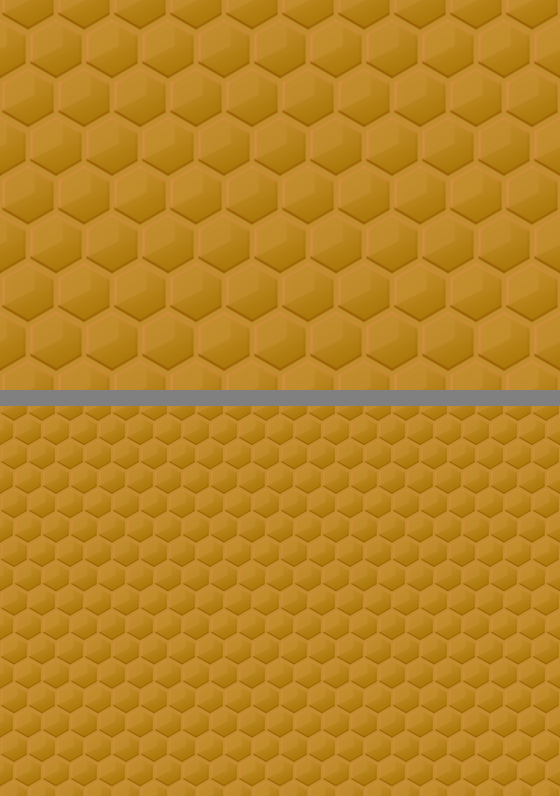
Top, the tile; bottom, the same tile 2 across and 2 down.
Write a WebGL 2 fragment shader that draws this pattern.

```glsl
#version 300 es
precision highp float;
// Honeycomb of 10 by 8 staggered wax cells with flat walls between them.
// Each cell is a hexagon distance with a sloped gradient, a soft sheen facet
// and six rim lines, lit at the left and top and shaded below.

uniform vec2 u_resolution;
out vec4 outColor;

const vec2 CELLS = vec2(10.0, 8.0);
const float ROW_PITCH = 0.8660254;   // row spacing, in cell widths
const float APOTHEM = 0.456;         // half width of a cell opening
const float RIM_WIDTH = 0.042;

const vec3 WALL = vec3(0.755, 0.550, 0.170);
const vec3 SHEEN = vec3(0.760, 0.555, 0.178);
const vec3 HONEY = vec3(0.725, 0.520, 0.120);
const vec3 DEEP = vec3(0.680, 0.480, 0.045);
const vec3 RIM_LIGHT = vec3(0.835, 0.550, 0.265);
const vec3 RIM_DARK = vec3(0.600, 0.360, 0.010);

// Light on the edges, counterclockwise from the right one.
const float EDGE_LIGHT[6] = float[6](-0.22, 0.55, 0.60, 1.0, -1.0, -0.75);

float hash(vec2 p) {
    vec3 q = fract(p.xyx * vec3(0.1031, 0.1030, 0.0973));
    q += dot(q, q.yzx + 33.33);
    return fract((q.x + q.y) * q.z);
}

float hexRadius(vec2 p) {
    p = abs(p);
    return max(p.x, dot(p, vec2(0.5, ROW_PITCH)));
}

// Nearest centre of a rectangular lattice that starts at the given point.
vec2 latticeCentre(vec2 p, vec2 start) {
    vec2 period = vec2(1.0, 2.0 * ROW_PITCH);
    return start + period * floor((p - start) / period + 0.5);
}

vec2 cellCentre(vec2 p) {
    vec2 a = latticeCentre(p, vec2(0.5, 0.0));
    vec2 b = latticeCentre(p, vec2(0.0, ROW_PITCH));
    return hexRadius(p - a) < hexRadius(p - b) ? a : b;
}

// Hollow of a cell: darker to the lower right, with a sheen at the upper left.
vec3 hollowColor(vec2 p, float blur) {
    float slope = dot(p, vec2(0.45, -0.89));
    vec3 color = mix(HONEY, DEEP, smoothstep(-0.12, 0.46, slope));
    color = mix(color, SHEEN, 0.55 * smoothstep(0.05, -0.40, slope));
    float facet = max(p.x - 0.12, dot(p, vec2(0.45, -0.89)) - 0.01);
    float sheen = 1.0 - smoothstep(-blur, blur, facet);
    return mix(color, SHEEN, 0.75 * sheen);
}

// Bevelled rim, one soft line along each of the six edges.
vec3 addRim(vec3 color, vec2 p, float blur) {
    for (int i = 0; i < 6; i++) {
        float angle = radians(60.0 * float(i));
        float inset = APOTHEM - dot(p, vec2(cos(angle), sin(angle)));
        float line = 1.0 - smoothstep(RIM_WIDTH - blur, RIM_WIDTH + blur, inset);
        float glow = 0.22 * exp(-max(inset, 0.0) * 16.0);
        float light = EDGE_LIGHT[i];
        vec3 tint = light > 0.0 ? RIM_LIGHT : RIM_DARK;
        color = mix(color, tint, abs(light) * max(0.85 * line, glow));
    }
    return color;
}

void main() {
    vec2 uv = gl_FragCoord.xy / u_resolution;
    vec2 p = uv * CELLS * vec2(1.0, ROW_PITCH);
    float pixel = CELLS.x / u_resolution.x;
    float blur = max(0.018, 0.7 * pixel);

    vec2 centre = cellCentre(p);
    vec2 local = p - centre;

    // Slight tone change from cell to cell, wrapped at the borders.
    vec2 id = mod(floor(vec2(centre.x - 0.25, centre.y / ROW_PITCH) + 0.5), CELLS);
    float tone = 1.0 + 0.012 * (hash(id + 3.0) - 0.5);

    vec3 cell = addRim(hollowColor(local, 0.022) * tone, local, blur);
    float opening = 1.0 - smoothstep(-blur, blur, hexRadius(local) - APOTHEM);
    outColor = vec4(mix(WALL, cell, opening), 1.0);
}
```
